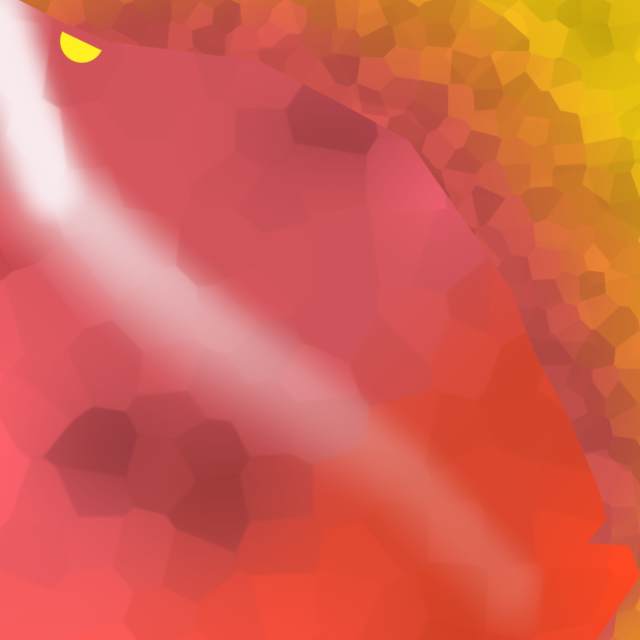
A Shadertoy shader for this background:

```glsl
const vec2 OUTLINE[20] = vec2[20](
    vec2(-.1, 1.1), vec2(.03, 1.), vec2(.094, .967), vec2(.17, .935), vec2(.325, .915),
    vec2(.404, .905), vec2(.518, .846), vec2(.638, .781), vec2(.703, .688), vec2(.762, .603),
    vec2(.797, .55), vec2(.833, .453), vec2(.885, .355), vec2(.935, .238), vec2(.948, .19),
    vec2(.918, .151), vec2(.984, .147), vec2(1., .1), vec2(.932, 0.), vec2(-.1, -.1));

const vec2 SPINE[9] = vec2[9](
    vec2(-.01, 1.05), vec2(.005, .92), vec2(.04, .81), vec2(.1, .7), vec2(.2, .6),
    vec2(.33, .49), vec2(.46, .4), vec2(.64, .265), vec2(.8, .09));

vec3 hash3(vec2 p) {
    vec3 q = fract(p.xyx * vec3(.1031, .103, .0973));
    q += dot(q, q.yxz + 33.33);
    return fract((q.xxy + q.yzz) * q.zyx);
}

// Cellular noise with softened borders: cell centre in xy, random tone in z
vec3 softCell(vec2 p, float count) {
    vec2 g = p * count, base = floor(g);
    vec4 sum = vec4(0.);
    for (int j = -1; j <= 1; j++)
    for (int i = -1; i <= 1; i++) {
        vec2 id = base + vec2(i, j);
        vec3 rnd = hash3(id + 40.);
        vec2 centre = id + .1 + .8 * rnd.xy;
        sum += vec4(centre / count, rnd.z, 1.) * exp(-50. * distance(g, centre));
    }
    return sum.xyz / sum.w;
}

// Offset from the nearest point of a segment, with the position along it
vec3 fromSegment(vec2 p, vec2 a, vec2 b) {
    float h = clamp(dot(p - a, b - a) / dot(b - a, b - a), 0., 1.);
    return vec3(p - mix(a, b, h), h);
}

// Signed distance to the red body
float bodyDistance(vec2 p) {
    float d = 9., side = 1.;
    for (int i = 0; i < 20; i++) {
        vec2 a = OUTLINE[i], b = OUTLINE[(i + 1) % 20];
        d = min(d, length(fromSegment(p, a, b).xy));
        if ((a.y > p.y) != (b.y > p.y) &&
            p.x < a.x + (b.x - a.x) * (p.y - a.y) / (b.y - a.y)) side = -side;
    }
    return side * d;
}

float glow(vec2 p, vec2 centre, vec2 size) {
    vec2 q = (p - centre) / size;
    return exp(-dot(q, q));
}

vec3 bodyColor(vec2 p) {
    vec3 c = mix(vec3(.82, .33, .355), vec3(.84, .27, .18), smoothstep(.05, .42, p.x - p.y));
    c = mix(c, vec3(.98, .31, .24), .9 * glow(p, vec2(.38, -.04), vec2(.3, .15)));
    c = mix(c, vec3(1., .38, .425), glow(p, vec2(-.06, .3), vec2(.19, .27)));
    c = mix(c, vec3(1., .37, .37), .8 * glow(p, vec2(.03, 0.), vec2(.25, .12)));
    c = mix(c, vec3(1., .28, .13), glow(p, vec2(.98, .09), vec2(.13, .16)));
    c = mix(c, vec3(.8, .24, .12), .7 * glow(p, vec2(.72, .02), vec2(.09, .09)));
    // Shaded hollows
    c = mix(c, vec3(.59, .23, .25), .9 * glow(p, vec2(.18, .3), vec2(.1, .085)));
    c = mix(c, vec3(.6, .22, .21), .9 * glow(p, vec2(.34, .24), vec2(.11, .1)));
    c = mix(c, vec3(.64, .25, .27), .85 * glow(p, vec2(.52, .785), vec2(.13, .07)));
    c = mix(c, vec3(.74, .25, .28), .7 * glow(p, vec2(0., .61), vec2(.09, .04)));
    // Rim light
    return mix(c, vec3(.93, .37, .43), .85 * glow(p, vec2(.68, .69), vec2(.06, .075)));
}

vec3 outerColor(vec2 p, float d) {
    float warmth = d + .13 * glow(p, vec2(.02, 1.), vec2(.14, .06))
                     + .13 * glow(p, vec2(1.02, .02), vec2(.08, .16));
    vec3 c = mix(vec3(.77, .31, .29), vec3(.84, .48, .17), smoothstep(.03, .17, warmth));
    c = mix(c, vec3(.89, .74, .06), smoothstep(.15, .32, warmth));
    return c * (1. - .16 * glow(p, vec2(.93, .95), vec2(.045, .05)));
}

// Milky band, thinning toward the lower right
vec3 addStreak(vec3 c, vec2 p) {
    vec2 offset = vec2(9.);
    float along = 0.;
    for (int i = 0; i < 8; i++) {
        vec3 s = fromSegment(p, SPINE[i], SPINE[i + 1]);
        if (length(s.xy) < length(offset)) {
            offset = s.xy;
            along = (float(i) + s.z) / 8.;
        }
    }
    float upper = smoothstep(-.05, .05, offset.x + offset.y);
    float width = mix(.135, .088, upper) * mix(1., .75, smoothstep(.6, 1., along));
    float band = 1. - smoothstep(.005, width, length(offset));
    c = mix(c, vec3(.93, .81, .82), band * mix(.97, .22, smoothstep(.3, 1., along)));
    vec2 core = fromSegment(p, vec2(-.01, .97), vec2(.08, .705)).xy;
    return mix(c, vec3(.98, .93, .94), .9 * (1. - smoothstep(.015, .068, length(core))));
}

void mainImage(out vec4 fragColor, in vec2 fragCoord) {
    vec2 p = fragCoord / iResolution.xy;
    float px = 1. / iResolution.y;
    float d = bodyDistance(p);

    // Faceted surroundings
    vec3 fine = softCell(p, 23.), broad = softCell(p + 3., 11.);
    vec2 q = mix(p, fine.xy, .65);
    vec3 outer = outerColor(q, max(d + dot(q - p, vec2(.7)), 0.));
    outer *= 1. + .17 * (fine.z - .5) + .08 * (broad.z - .5);

    // Faceted body under the band
    vec3 facet = softCell(p, 10.5);
    vec3 body = bodyColor(mix(p, facet.xy, .5)) * (1. + .06 * (facet.z - .5));
    body = addStreak(body, mix(p, facet.xy, .1));
    vec3 color = mix(body, outer, smoothstep(-px, px, d));

    // Yellow half disc
    vec2 r = p - vec2(.128, .936);
    float cap = max(length(r) - .034, dot(r, vec2(.43, .9)));
    color = mix(color, vec3(1., .94, .13), 1. - smoothstep(-px, px, cap));
    fragColor = vec4(color, 1.);
}
```
